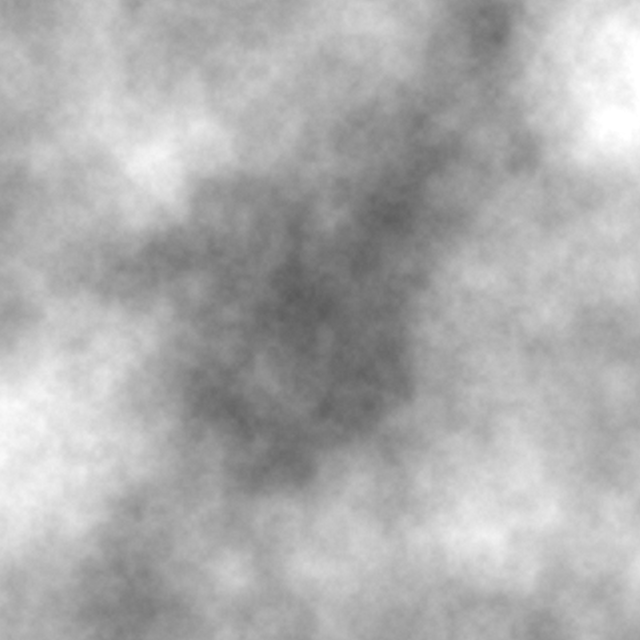
Reproduce this texture procedurally as a Shadertoy shader.

```glsl
// Soft grey cloud: broad dark and light masses with edges bent by noise,
// overlaid with many octaves of lattice noise that run from wide billows
// down to a fine, faint, fibrous grain.

const float BASE_GREY = 0.68;
const int DETAIL_OCTAVES = 7;

float hash(vec2 cell) {
    vec3 p = fract(vec3(cell.xyx) * vec3(0.1031, 0.1030, 0.0973));
    p += dot(p, p.yzx + 33.33);
    return fract((p.x + p.y) * p.z);
}

// Smooth lattice noise in -0.5..0.5
float valueNoise(vec2 p) {
    vec2 cell = floor(p);
    vec2 f = fract(p);
    vec2 s = f * f * (3.0 - 2.0 * f);
    float low = mix(hash(cell), hash(cell + vec2(1.0, 0.0)), s.x);
    float high = mix(hash(cell + vec2(0.0, 1.0)), hash(cell + vec2(1.0, 1.0)), s.x);
    return mix(low, high, s.y) - 0.5;
}

// Sum of octaves, each twice as fine and weaker by the given gain
float layeredNoise(vec2 p, float gain, int octaves) {
    float sum = 0.0;
    float amplitude = 1.0;
    for (int i = 0; i < octaves; i++) {
        sum += amplitude * valueNoise(p);
        p = p * 2.0 + vec2(17.3, 41.7);
        amplitude *= gain;
    }
    return sum;
}

// Round mass with a gaussian falloff
float softMass(vec2 p, vec2 centre, float radius) {
    vec2 d = (p - centre) / radius;
    return exp(-dot(d, d));
}

float shadows(vec2 p) {
    return 0.26 * softMass(p, vec2(0.50, 0.57), 0.23)
         + 0.13 * softMass(p, vec2(0.70, 0.72), 0.15)
         + 0.20 * softMass(p, vec2(0.76, 0.99), 0.10)
         + 0.12 * softMass(p, vec2(0.22, 0.60), 0.11)
         + 0.14 * softMass(p, vec2(0.35, 0.27), 0.12)
         + 0.24 * softMass(p, vec2(0.20, 0.00), 0.14);
}

float highlights(vec2 p) {
    return 0.28 * softMass(p, vec2(0.98, 0.87), 0.20)
         + 0.20 * softMass(p, vec2(0.04, 0.32), 0.22)
         + 0.12 * softMass(p, vec2(0.20, 0.79), 0.14)
         + 0.13 * softMass(p, vec2(0.85, 0.20), 0.25);
}

void mainImage(out vec4 fragColor, in vec2 fragCoord) {
    vec2 uv = fragCoord / iResolution.xy;

    // Bend the broad masses so their outlines are ragged
    vec2 bend = vec2(layeredNoise(uv * 6.0 + 3.7, 0.55, 5),
                     layeredNoise(uv * 6.0 + 58.1, 0.55, 5));
    vec2 bent = uv + 0.10 * bend;
    float grey = BASE_GREY + highlights(bent) - shadows(bent);

    // Billows and grain
    grey += 0.22 * layeredNoise(uv * 5.0 + 9.2, 0.65, DETAIL_OCTAVES);

    fragColor = vec4(vec3(clamp(grey, 0.0, 1.0)), 1.0);
}
```
